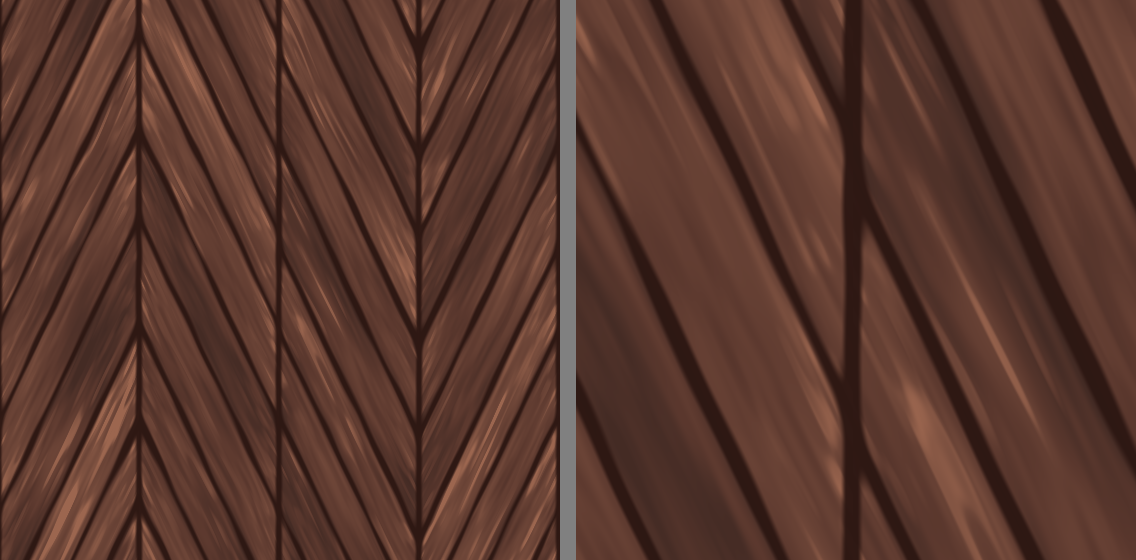
Left: the whole. Right: its middle third, enlarged.
This texture is drawn by a Shadertoy shader. Its source:

```glsl
const vec3 GROOVE = vec3(0.175, 0.09, 0.072);
const vec3 SHADOW = vec3(0.265, 0.168, 0.142);
const vec3 MID = vec3(0.355, 0.218, 0.178);
const vec3 LIGHT = vec3(0.435, 0.277, 0.222);
const vec3 HIGHLIGHT = vec3(0.61, 0.40, 0.31);

const float COLUMNS = 4.0;
const float PLANKS = 6.0;   // planks down each column
const float SLOPE = 2.1;    // rise of a plank over its run

float hash(vec2 p) {
    vec3 q = fract(p.xyx * vec3(0.1031, 0.1030, 0.0973));
    q += dot(q, q.yzx + 33.33);
    return fract((q.x + q.y) * q.z);
}

float noise(vec2 p) {
    vec2 i = floor(p), f = fract(p);
    f = f * f * (3.0 - 2.0 * f);
    float low = mix(hash(i), hash(i + vec2(1, 0)), f.x);
    float high = mix(hash(i + vec2(0, 1)), hash(i + vec2(1, 1)), f.x);
    return mix(low, high, f.y);
}

float smoothMin(float a, float b, float k) {
    float h = max(k - abs(a - b), 0.0) / k;
    return min(a, b) - h * h * k * 0.25;
}

// Uneven lower edge of plank number k
float plankEdge(float k, float pair) {
    return k + 0.4 - 0.18 * pair + 0.36 * hash(vec2(k + 40.0, pair * 17.0 + 5.0));
}

// Four wood tones blended over 0..3
vec3 woodTone(float t) {
    vec3 c = mix(SHADOW, MID, clamp(t, 0.0, 1.0));
    c = mix(c, LIGHT, clamp(t - 1.0, 0.0, 1.0));
    return mix(c, HIGHLIGHT, clamp(t - 2.0, 0.0, 1.0));
}

// Brush strokes: x runs across the plank, y along it
float woodValue(vec2 g, vec2 seed, float seamDist) {
    vec2 q = g + 9.0 * vec2(hash(seed), hash(seed + 7.3));
    q.x += 0.008 * noise(q * vec2(12.0, 7.0));
    float patches = noise(q * vec2(22.0, 5.0));
    float grain = 0.5 * noise(q * vec2(85.0, 7.0)) + 0.5 * noise(q * vec2(180.0, 15.0));
    float streak = smoothstep(0.56, 0.88, noise(q * vec2(150.0, 11.0) + 31.0));
    float hatch = smoothstep(0.45, 0.85, noise(q * vec2(190.0, 24.0) + 57.0));
    float worn = smoothstep(0.4, 0.8, noise(q * vec2(18.0, 4.0) + 13.0));
    float plankEnd = exp(-seamDist * 34.0);
    float t = 1.24 + 1.15 * (hash(seed + 2.1) - 0.5);
    t += 1.35 * (patches - 0.5) + 1.5 * (grain - 0.5);
    return t + streak * (0.25 + 0.95 * worn) + hatch * plankEnd * 1.5;
}

void mainImage(out vec4 fragColor, in vec2 fragCoord) {
    vec2 p = fragCoord / iResolution.xy;
    float pixel = 1.0 / iResolution.y;
    p.x += 0.002;

    // Mirrored pairs of columns: left pair peaks, right pair dips
    float column = floor(p.x * COLUMNS);
    float pair = floor(column * 0.5);
    float side = 1.0 - 2.0 * mod(pair, 2.0);
    float run = abs(p.x - (pair + 0.5) * 2.0 / COLUMNS);
    float norm = inversesqrt(1.0 + SLOPE * SLOPE);
    float rise = p.y + side * SLOPE * run;
    vec2 grainPos = norm * vec2(rise, run - side * SLOPE * p.y);

    // Plank number and distance to its two long edges
    float wobble = noise(grainPos * vec2(8.0, 14.0) + column * 11.0) - 0.5;
    float u = rise * PLANKS + 0.035 * wobble;
    float k = floor(u);
    k -= step(u, plankEdge(k, pair));
    float below = (u - plankEdge(k, pair)) * norm / PLANKS;
    float above = (plankEdge(k + 1.0, pair) - u) * norm / PLANKS;
    float edgeDist = min(below, above);

    // Vertical seams between columns
    float seamDist = abs(fract(p.x * COLUMNS + 0.5) - 0.5) / COLUMNS;
    float seamWidth = 0.0042 + 0.0016 * noise(vec2(p.y * 22.0, column));

    // Planks, slightly shaded toward their edges
    vec2 seed = vec2(k + 30.0, column * 13.0 + 3.0);
    float value = woodValue(grainPos, seed, seamDist);
    value -= 0.8 * exp(-edgeDist * 190.0);
    value += 0.7 * exp(-pow((above - 0.011) * 300.0, 2.0)) * noise(grainPos * vec2(30.0, 9.0));
    vec3 color = woodTone(value);

    // Painted grooves, ragged and swelling where they meet
    float ragged = noise(grainPos * vec2(160.0, 18.0) + 23.0) - 0.5;
    float grooveWidth = 0.0020 + 0.0038 * noise(grainPos * vec2(14.0, 11.0) + 71.0)
                      + 0.0018 * exp(-run * 20.0) + 0.0022 * ragged;
    float gap = smoothMin(edgeDist - grooveWidth, seamDist - seamWidth, 0.008);
    float groove = 1.0 - smoothstep(-0.0012 - pixel, 0.0016 + pixel, gap);
    color = mix(color, GROOVE, 0.97 * groove);

    fragColor = vec4(color, 1.0);
}
```
